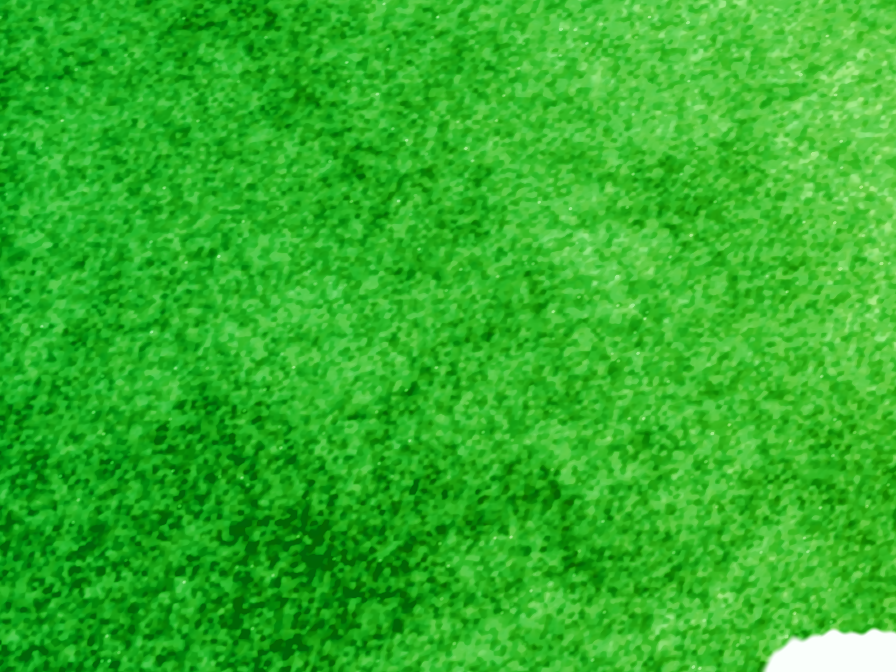
A WebGL 2 fragment shader for this texture:

```glsl
#version 300 es
precision highp float;
// Short green turf seen slightly out of focus, with a pale stone at the lower right.
// Soft cellular noise at several sizes gives a tone value, made of broad light and
// shade plus fine blades, which is then mapped through a ramp of greens.

uniform vec2 u_resolution;
out vec4 fragColor;

vec3 hash3(vec2 cell) {
    vec3 q = fract(vec3(cell.xyx) * vec3(0.1031, 0.1030, 0.0973));
    q += dot(q, q.yxz + 33.33);
    return fract((q.xxy + q.yzz) * q.zyx);
}

// Blurred cellular noise: random cell tones blended by distance, spread near 1.
float softCells(vec2 p) {
    vec2 cell = floor(p), local = fract(p);
    float total = 0.0, weights = 0.0;
    for (int y = -1; y <= 1; y++) {
        for (int x = -1; x <= 1; x++) {
            vec2 offset = vec2(x, y);
            vec3 rnd = hash3(cell + offset + 71.0);
            vec2 d = offset + 0.15 + 0.7 * rnd.xy - local;
            float w = exp(-4.5 * dot(d, d));
            total += w * (2.0 * rnd.z - 1.0);
            weights += w;
        }
    }
    return 2.2 * total / weights;
}

// Sparse round glints, one candidate per cell.
float glints(vec2 p) {
    vec3 rnd = hash3(floor(p) + 311.0);
    float d = length(fract(p) - 0.35 - 0.3 * rnd.xy);
    return smoothstep(0.35, 0.08, d) * smoothstep(0.965, 1.0, rnd.z);
}

float glow(vec2 p, vec2 center, float radius) {
    vec2 d = (p - center) / radius;
    return exp(-dot(d, d));
}

// Large uneven light and shade across the lawn.
float lawnShade(vec2 p) {
    vec2 q = p + 0.03 * sin(p.yx * vec2(17.0, 13.0) + 1.3)
               + 0.015 * sin(p.yx * vec2(41.0, 37.0));
    float tone = 0.8 * (p.x - 0.667) + 0.3 * (p.y - 0.5);
    tone -= 1.3 * glow(q, vec2(0.47, 0.15), 0.17);
    tone -= 0.6 * glow(q, vec2(0.03, 0.32), 0.25);
    tone -= 0.6 * glow(q, vec2(1.08, 0.74), 0.12);
    tone -= 1.2 * glow(q, vec2(1.33, 1.02), 0.06);
    tone += 0.9 * glow(q, vec2(1.25, 0.85), 0.25);
    tone += 0.6 * glow(q, vec2(0.30, 0.58), 0.20);
    tone += 0.6 * glow(q, vec2(0.72, 0.10), 0.13);
    tone += 0.4 * glow(q, vec2(0.80, 0.70), 0.25);
    // Mottling, slightly stretched along a rising diagonal.
    vec2 m = mat2(0.8, -0.6, 0.6, 1.0) * q;
    return tone + 0.24 * softCells(m * 5.0) + 0.20 * softCells(m * 11.0 + 9.0)
                + 0.15 * softCells(m * 24.0 + 23.0);
}

vec3 grassRamp(float tone) {
    vec3 c = mix(vec3(0.01, 0.40, 0.01), vec3(0.03, 0.53, 0.02), smoothstep(-2.2, -1.45, tone));
    c = mix(c, vec3(0.10, 0.64, 0.07), smoothstep(-1.5, -0.7, tone));
    c = mix(c, vec3(0.18, 0.73, 0.15), smoothstep(-0.75, 0.2, tone));
    c = mix(c, vec3(0.34, 0.80, 0.29), smoothstep(0.15, 1.25, tone));
    return mix(c, vec3(0.60, 0.92, 0.55), smoothstep(1.3, 3.0, tone));
}

// Rounded, flat-topped stone with a ragged rim; negative inside.
float stoneDistance(vec2 p) {
    p += 0.003 * sin(p.yx * vec2(130.0, 95.0)) + 0.002 * sin(p.yx * 210.0 + 2.0);
    vec2 q = abs(p - vec2(1.30, -0.03)) / vec2(0.165, 0.09);
    return 0.09 * (pow(q.x * q.x * q.x + q.y * q.y * q.y, 0.3333) - 1.0);
}

void main() {
    vec2 p = gl_FragCoord.xy / u_resolution.y;

    // Blades lean to the right and shrink a little towards the far edge.
    vec2 ground = vec2(p.x - 0.25 * p.y, p.y + 0.12 * p.y * p.y);
    float blades = 0.62 * softCells(ground * 125.0)
                 + 0.32 * softCells(ground * 62.0 + 40.0);
    float tone = lawnShade(p) + blades * mix(1.1, 0.85, p.y);
    tone += 2.2 * glints(ground * 85.0);

    // Warmer greens on the right, with faint colour noise.
    vec3 color = grassRamp(tone);
    float warmth = 0.05 * (p.x - 0.7) + 0.012 * softCells(ground * 90.0 + 170.0);
    color += vec3(warmth, 0.0, -0.6 * warmth);

    float stone = smoothstep(0.004, -0.004, stoneDistance(p));
    color = mix(color, vec3(0.98, 1.0, 0.99), stone);
    fragColor = vec4(clamp(color, 0.0, 1.0), 1.0);
}
```
